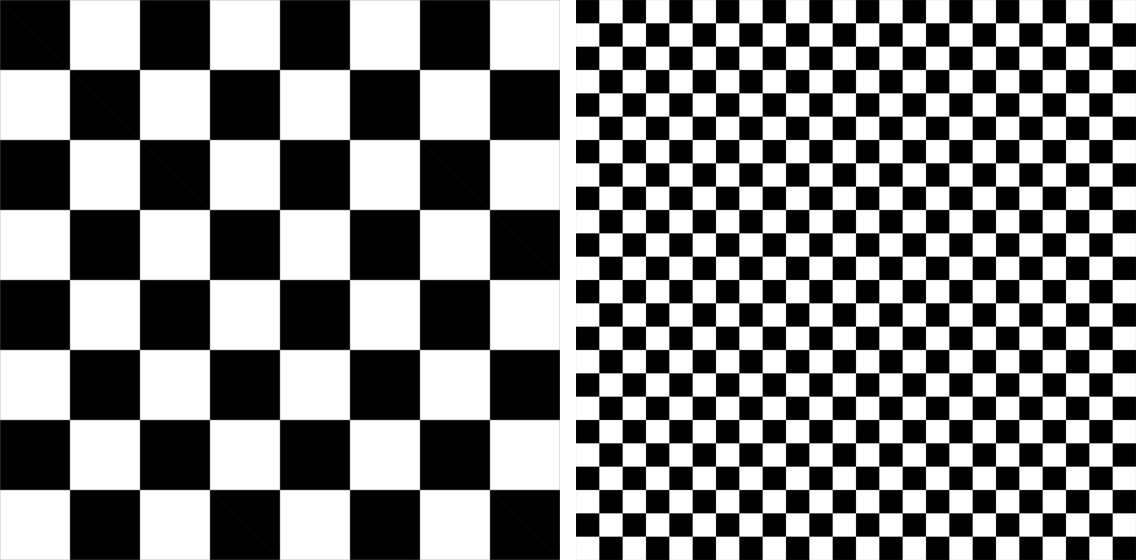
Left, the tile; right, the same tile 3 across and 3 down.
Reproduce this pattern procedurally as a Shadertoy shader.

```glsl
// An eight by eight black and white checkerboard with crisp, softened edges.
// Each axis gives a signed square wave; their product picks the square's colour.
// Some black squares carry a barely visible diagonal hairline, chosen by a hash.

const float SQUARES = 8.0;          // squares across and down, even so it tiles
const float EDGE_PIXELS = 0.67;     // half width of the soft edge
const float HAIRLINE_WIDTH = 0.008; // in units of one square
const float HAIRLINE_SHARE = 0.6;   // share of black squares with a hairline
const vec3 BLACK = vec3(0.0);
const vec3 WHITE = vec3(1.0);
const vec3 HAIRLINE = vec3(0.015);

// Sine-free hash of a square's index, from 0 to 1
float hash(vec2 cell) {
    vec3 p = fract(vec3(cell.xyx) * 0.1031);
    p += dot(p, p.yzx + 33.33);
    return fract((p.x + p.y) * p.z);
}

// Alternates +1 and -1 per unit, with linear ramps at whole numbers
vec2 squareWave(vec2 p, float halfWidth) {
    vec2 nearestEdge = 0.5 - abs(fract(p) - 0.5);
    vec2 side = 1.0 - 2.0 * mod(floor(p), 2.0);
    return side * clamp(nearestEdge / halfWidth, 0.0, 1.0);
}

// Coverage of the falling diagonal inside one square
float diagonal(vec2 local, float width, float blur) {
    float dist = abs(local.x + local.y - 1.0) * inversesqrt(2.0);
    return 1.0 - smoothstep(0.5 * width, 0.5 * width + blur, dist);
}

void mainImage(out vec4 fragColor, in vec2 fragCoord) {
    vec2 board = SQUARES * fragCoord / iResolution.xy;
    float pixel = SQUARES / min(iResolution.x, iResolution.y);

    // Checker: 1 on white squares, 0 on black ones
    vec2 wave = squareWave(board, EDGE_PIXELS * pixel);
    float white = 0.5 + 0.5 * wave.x * wave.y;

    // Faint hairlines on the black squares
    vec2 cell = mod(floor(board), SQUARES);
    float marked = step(hash(cell), HAIRLINE_SHARE);
    float line = marked * diagonal(fract(board), HAIRLINE_WIDTH, pixel);
    vec3 dark = mix(BLACK, HAIRLINE, line);

    fragColor = vec4(mix(dark, WHITE, white), 1.0);
}
```
